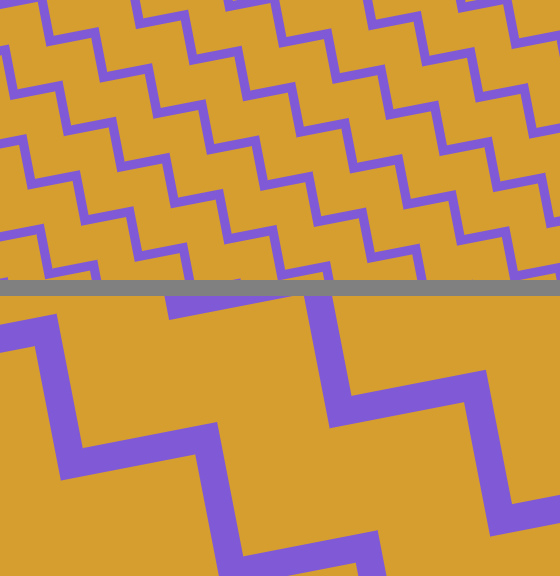
Top, the full canvas; bottom, a detail of the centre.
This pattern is drawn by a WebGL 1 fragment shader. Its source:

```glsl
precision highp float;
// Parallel right-angled zigzag stripes, tilted, in violet on ochre.

uniform vec2 u_resolution;

#define PERIOD 0.2305      // zigzag length and row spacing, in canvas heights
#define TILT 34.0          // downward slope of the rows, in degrees
#define LINE_WIDTH 0.143   // stroke width, in periods
#define ROW_SHIFT 0.155    // offset across the rows, in periods
#define GROUND vec3(0.84, 0.62, 0.18)
#define STROKE vec3(0.50, 0.35, 0.84)

// Coordinates along (x) and across (y) the rows, in periods from the top left.
vec2 rowCoords(vec2 p) {
  float a = radians(TILT);
  float c = cos(a), s = sin(a);
  p.y -= 1.0;
  return vec2(c * p.x - s * p.y, s * p.x + c * p.y) / PERIOD;
}

// Triangle wave of unit slope, peaking at half a period.
float zigzag(float x) {
  return 0.25 - abs(fract(x) - 0.5);
}

// Distance to the nearest zigzag centre line, with mitred corners.
float zigzagDistance(vec2 q) {
  float offset = q.y - ROW_SHIFT - zigzag(q.x);
  return abs(fract(offset + 0.5) - 0.5) * sqrt(0.5);
}

void main() {
  vec2 q = rowCoords(gl_FragCoord.xy / u_resolution.y);
  float pixel = 1.0 / (u_resolution.y * PERIOD);

  // Stroke coverage, smoothed over about one pixel.
  float edge = 0.5 * LINE_WIDTH - zigzagDistance(q);
  float coverage = clamp(edge / pixel + 0.5, 0.0, 1.0);

  gl_FragColor = vec4(mix(GROUND, STROKE, coverage), 1.0);
}
```
